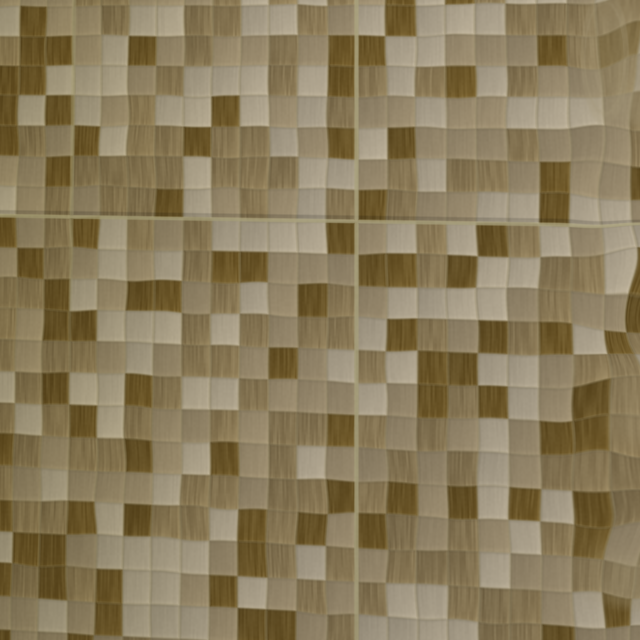
Give the GLSL for this texture, as a Shadertoy shader.

```glsl
// Wall of small beige and brown mosaic chips, set in large panels, with rippled glare on the right.

float hash(vec2 p) {
    vec3 q = fract(p.xyx * vec3(0.1031, 0.1030, 0.0973));
    q += dot(q, q.yzx + 33.33);
    return fract((q.x + q.y) * q.z);
}

float noise(vec2 p) {
    vec2 i = floor(p), f = fract(p);
    f = f * f * (3.0 - 2.0 * f);
    return mix(mix(hash(i), hash(i + vec2(1, 0)), f.x),
               mix(hash(i + vec2(0, 1)), hash(i + vec2(1, 1)), f.x), f.y);
}

// One chip: random tone, vertical grain and a pillowed bevel; q runs 0..1 across it
vec3 chipColor(vec2 id, vec2 q) {
    float pick = hash(id + 57.0);
    vec3 tone = pick < 0.21 ? vec3(0.40, 0.32, 0.15)
              : pick < 0.48 ? vec3(0.51, 0.445, 0.315)
              : pick < 0.74 ? vec3(0.565, 0.51, 0.405)
                            : vec3(0.645, 0.605, 0.525);
    tone *= 0.96 + 0.08 * hash(id + 113.0);

    float grain = noise(vec2(q.x * 15.0, q.y * 1.3) + id * 19.0) - 0.5;
    tone += grain * (pick < 0.48 ? 0.075 : 0.022) * vec3(1.0, 1.0, 0.9);

    float slope = 0.07 * (q.x - q.y);
    float litRim = smoothstep(0.82, 1.0, q.x) + smoothstep(0.18, 0.0, q.y);
    float shadeRim = smoothstep(0.12, 0.0, q.x) + smoothstep(0.88, 1.0, q.y);
    return tone * (1.0 + slope + 0.05 * litRim - 0.06 * shadeRim);
}

// Soft line of given half width, widened to at least a pixel
float line(float d, float halfWidth, float pixel) {
    return 1.0 - smoothstep(halfWidth * 0.4, halfWidth + pixel, abs(d));
}

void mainImage(out vec4 fragColor, in vec2 fragCoord) {
    vec2 uv = fragCoord / iResolution.xy;

    // Ripples bend the wall near the right side
    float ripple = smoothstep(0.87, 1.0, uv.x);
    vec2 bend = vec2(noise(uv * 10.0), noise(uv * 10.0 + 31.0)) - 0.5;
    vec2 p = uv + ripple * 0.05 * bend - vec2(0.557, 0.654);

    // Slightly tilted perspective grid, measured from the crossing of the panel joints
    p.y += 0.016 * p.x;
    vec2 pitch = vec2(0.0463 + 0.004 * p.x - 0.0013 * p.y,
                      0.0494 + 0.003 * p.x - 0.003 * p.y);
    vec2 grid = p / pitch;
    vec2 pixel = fwidth(grid);
    vec2 wobble = vec2(noise(grid * 0.9 + 7.0), noise(grid * 0.9 + 71.0)) - 0.5;
    vec2 g = grid + 0.1 * wobble;

    // Blend the four nearest chips across narrow soft edges
    vec2 corner = floor(g - 0.5);
    vec2 soft = 0.025 + 0.6 * pixel;
    vec2 w = smoothstep(0.5 - soft, 0.5 + soft, fract(g - 0.5));
    vec3 col = vec3(0.0);
    for (int k = 0; k < 4; k++) {
        vec2 side = vec2(k & 1, k >> 1);
        vec2 weight = mix(1.0 - w, w, side);
        vec2 id = corner + side;
        col += weight.x * weight.y * chipColor(id, g - id);
    }

    // Faint seams between chips
    vec2 toSeam = abs(fract(g - 0.5) - 0.5);
    float seam = max(line(toSeam.x, 0.05, pixel.x), 0.6 * line(toSeam.y, 0.04, pixel.y));
    col = mix(col, vec3(0.57, 0.53, 0.40), 0.32 * seam);

    // Panel joints: every ten columns, and one row; the left one fades downwards
    float joint = grid.x - 10.0 * round(grid.x / 10.0);
    float fade = grid.x > -5.0 ? 0.8 : 0.45 * smoothstep(0.4, 0.7, uv.y);
    float vertical = fade * line(joint, 0.08, pixel.x);
    float horizontal = 0.75 * line(grid.y, 0.06, pixel.y);
    col *= 1.0 - 0.15 * line(grid.y - 0.12, 0.07, pixel.y);
    col = mix(col, vec3(0.65, 0.62, 0.48), max(vertical, horizontal));

    // Pale folds and an oval glint in the rippled strip
    float fold = noise(uv * vec2(5.0, 12.0) + vec2(3.0, 2.0 * uv.x));
    float veil = 0.4 * ripple * smoothstep(0.4, 0.75, fold);
    float oval = length((uv - vec2(0.945, 0.91)) / vec2(0.034, 0.095));
    veil += 0.22 * line(oval - 1.0, 0.14, 0.03) + 0.15 * smoothstep(1.0, 0.9, oval);
    col = mix(col, vec3(0.62, 0.57, 0.45), min(veil, 0.6));

    // Uneven room light, dimmer and yellower to the left and bottom
    float light = 0.95 + 0.06 * smoothstep(0.0, 0.55, uv.x) + 0.04 * (uv.y - 0.5);
    light += 0.04 * (noise(uv * 3.0) - 0.5);
    col *= light * mix(vec3(1.0, 0.995, 0.93), vec3(1.0), smoothstep(0.0, 0.5, uv.x));
    col += 0.012 * (noise(uv * 260.0) - 0.5);

    fragColor = vec4(clamp(col, 0.0, 1.0), 1.0);
}
```
